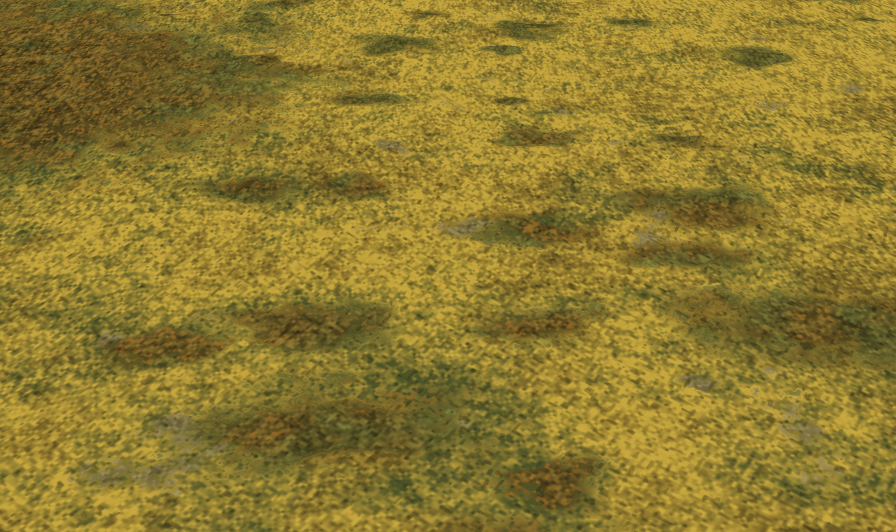
Reproduce this texture procedurally as a WebGL 1 fragment shader.

```glsl
precision highp float;
// A meadow of yellow blossom seen at a slant, with ragged rust and green clumps.
// Screen points are projected onto the ground; jittered cells place the clumps
// and layered value noise gives the blossom grain, thin growth and bare soil.
uniform vec2 u_resolution;

float hash(vec2 p) {
  return fract(sin(dot(p, vec2(127.1, 311.7))) * 43758.5453);
}

float noise(vec2 p) {
  vec2 i = floor(p), f = fract(p);
  f = f * f * (3.0 - 2.0 * f);
  return mix(mix(hash(i), hash(i + vec2(1.0, 0.0)), f.x),
             mix(hash(i + vec2(0.0, 1.0)), hash(i + 1.0), f.x), f.y);
}

float fbm(vec2 p) {
  float sum = 0.0, amp = 0.533;
  for (int i = 0; i < 4; i++) {
    sum += amp * noise(p);
    p = mat2(1.6, 1.2, -1.2, 1.6) * p + 7.3;
    amp *= 0.5;
  }
  return sum;
}

// Height above the rim of the nearest clump: 1 at its centre, 0 at its rim
float clumps(vec2 p) {
  const float size = 0.3;
  p += 0.16 * (vec2(fbm(p * 9.0), fbm(p * 9.0 + 40.0)) - 0.5);
  vec2 cell = floor(p / size);
  float best = -1.0;
  for (int j = -1; j <= 1; j++) {
    for (int i = -1; i <= 1; i++) {
      vec2 c = cell + vec2(float(i), float(j));
      vec2 centre = (c + 0.2 + 0.6 * vec2(hash(c + 3.1), hash(c + 8.7))) * size;
      float radius = mix(0.05, 0.15, hash(c + 15.3));
      radius *= 1.0 - 0.45 * smoothstep(2.9, 3.4, centre.y);
      float present = step(hash(c + 21.9), 0.62 - 0.2 * centre.x);
      float rise = 1.0 - length((p - centre) * vec2(0.85, 1.1)) / radius;
      best = max(best, mix(-1.0, rise, present));
    }
  }
  return best;
}

void main() {
  // Slanted ground for the clumps; upright plants keep their proportions
  vec2 uv = gl_FragCoord.xy / u_resolution.y;
  float x = uv.x - 0.5 * u_resolution.x / u_resolution.y;
  float depth = 1.0 / (1.7 - uv.y);
  vec2 ground = vec2(x * depth, 3.0 * depth);
  vec2 plants = vec2(ground.x, 1.3 * log(depth));
  vec2 turned = mat2(0.8, 0.6, -0.6, 0.8) * plants;

  float fine = noise(turned * 205.0);
  float coarse = noise(plants * vec2(95.0, 115.0) + 11.0);
  float tufts = fbm(plants * vec2(22.0, 36.0) + 5.0);
  float broad = fbm(ground * 4.5 + 2.0);
  float grain = 0.6 * fine + 0.4 * coarse - 0.5;

  // Clumps, plus the wide rust stand at the far left
  float rise = clumps(ground);
  vec2 far = (vec2(x, uv.y) - vec2(-0.86, 0.86)) / vec2(0.52, 0.2);
  float stand = 1.3 * (1.0 - length(far)) + 1.2 * (broad - 0.5);
  rise = max(rise, stand);
  float ragged = 1.5 * (tufts - 0.5) + 0.9 * grain;
  float cover = smoothstep(0.0, 0.35, rise + ragged);

  // Blossom, thinner around clumps and in broad drifts
  float bloom = 0.77 + 1.75 * grain + 1.1 * (tufts - 0.5);
  bloom -= 0.28 * smoothstep(-0.7, 0.2, rise);
  bloom -= 0.4 * smoothstep(0.48, 0.72, broad);
  bloom += 0.1 * smoothstep(0.6, 1.0, uv.y);
  vec3 stem = mix(vec3(0.40, 0.39, 0.17), vec3(0.47, 0.39, 0.15),
                  smoothstep(0.35, 0.65, fbm(ground * 8.0 + 31.0)));
  vec3 petal = mix(vec3(0.71, 0.59, 0.21), vec3(0.75, 0.64, 0.24), fine);
  vec3 color = mix(stem, petal, clamp(bloom, -0.3, 1.1));

  // Bare grey soil in a few small gaps
  float soil = smoothstep(0.75, 0.81, fbm(ground * 9.0 + 17.0) + 0.25 * grain);
  color = mix(color, vec3(0.46, 0.42, 0.28) + 0.3 * grain, 0.75 * soil);

  // Clump foliage: green edges, rust hearts, orange flecks, dark gaps
  float distantGreen = smoothstep(0.72, 0.86, uv.y) * smoothstep(-0.45, -0.15, x);
  float rust = smoothstep(0.35, 0.7, fbm(ground * 10.0 + 53.0) + 0.25 * rise);
  rust *= 1.0 - 0.9 * distantGreen;
  vec3 foliage = mix(vec3(0.35, 0.35, 0.16), vec3(0.42, 0.34, 0.14), rust);
  foliage *= 0.95 + 0.9 * grain + 0.6 * (tufts - 0.5);
  float sparks = 0.6 * fine + 0.4 * noise(turned * 140.0 + 71.0);
  float fleck = smoothstep(0.6, 0.8, sparks);
  foliage = mix(foliage, vec3(0.60, 0.39, 0.12), 0.65 * fleck * rust);
  color = mix(color, foliage, 0.95 * cover);

  // Scattered shade between plants
  float shade = smoothstep(0.65, 0.9, noise(turned * 150.0 + 23.0));
  color *= 1.0 - 0.22 * shade * (1.0 - 0.5 * distantGreen);
  gl_FragColor = vec4(clamp(color, 0.0, 1.0), 1.0);
}
```
